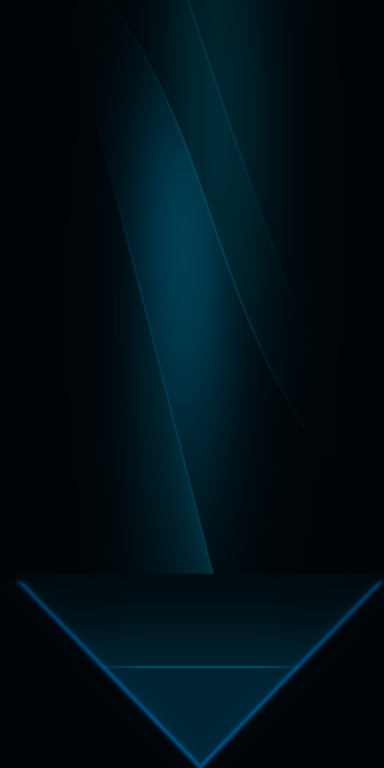
This background is drawn by a Shadertoy shader. Its source:

```glsl
// Dark teal light column with curved translucent sheets above an inverted glowing triangle.

// Soft elliptical falloff around a centre
float glow(vec2 p, vec2 centre, vec2 radius) {
    vec2 q = (p - centre) / radius;
    return exp(-dot(q, q));
}

// Thin bright line at signed distance d
float hairline(float d, float width) {
    return exp(-d * d / (width * width));
}

void mainImage(out vec4 fragColor, in vec2 fragCoord) {
    // x spans 0..1, y runs from 0 at the top to 2 at the bottom
    vec2 uv = fragCoord / iResolution.xy;
    vec2 p = vec2(uv.x, 2.0 - 2.0 * uv.y);
    float px = 1.0 / iResolution.x;
    float thin = max(0.0028, 0.7 * px);

    // Signed distances to the sheet boundaries, positive on the right
    float u = p.y - 0.58;
    float mainFold = (p.x - 0.555 - 0.34 * u - 0.37 * u * u * u) * 0.93;
    float rightFold = (p.x - 0.49 - 0.33 * p.y - 0.02 * p.y * p.y) * 0.94;
    float leftFold = (p.x - 0.248 - 0.257 * (p.y - 0.3)) * 0.968;

    // Column of light, split into three sheets
    float reach = p.y < 0.62 ? 0.5 : 0.7;
    vec3 middle = vec3(0.0, 0.215, 0.28) * glow(p, vec2(0.48, 0.62), vec2(0.15, reach));
    vec3 right = vec3(0.0, 0.145, 0.175) * glow(p, vec2(0.57, 0.3), vec2(0.155, 0.85));
    right *= mix(1.0, 0.82, smoothstep(-px, px, rightFold));
    vec3 left = vec3(0.0, 0.16, 0.20) * exp(min(leftFold, 0.0) / 0.13)
              * smoothstep(0.1, 1.4, p.y) * smoothstep(0.19, 0.40, p.x);

    vec3 column = mix(left, middle, smoothstep(-px, px, leftFold));
    column = mix(column, right, smoothstep(-px, px, mainFold));
    column += vec3(0.0, 0.012, 0.022) * glow(p, vec2(0.5, 0.8), vec2(0.3, 0.9));

    // Fine highlights along the folds
    float mainFade = smoothstep(0.0, 0.4, p.y) * smoothstep(1.2, 0.75, p.y);
    float leftFade = smoothstep(0.25, 0.8, p.y);
    float rightFade = smoothstep(1.0, 0.2, p.y);
    column += vec3(0.01, 0.09, 0.12) * hairline(mainFold, thin) * (0.15 + 0.85 * mainFade)
            * smoothstep(1.19, 1.12, p.y);
    column += vec3(0.0, 0.07, 0.12) * hairline(leftFold, thin) * leftFade;
    column += vec3(0.0, 0.06, 0.08) * hairline(rightFold, thin) * rightFade;

    float floorY = 1.495;
    vec3 col = vec3(0.0, 0.014, 0.022);
    col += column * smoothstep(floorY + px, floorY - px, p.y);

    // Inverted triangle with a vertical gradient
    float side = (0.969 * (2.0 - p.y) - abs(p.x - 0.522)) * 0.718;
    float below = smoothstep(floorY - px, floorY + px, p.y);
    float inside = smoothstep(-px, px, side) * below;
    float depth = smoothstep(floorY, 1.8, p.y);
    vec3 fill = mix(vec3(0.0, 0.05, 0.07), vec3(0.0, 0.14, 0.20), depth);
    fill *= 1.0 - 0.25 * smoothstep(0.1, 0.5, abs(p.x - 0.522));
    col = mix(col, fill, inside);

    // Blue rim on the two slanted sides
    float rim = smoothstep(1.505, 1.525, p.y);
    col += vec3(0.005, 0.17, 0.29) * hairline(side, 0.007) * rim;
    col += vec3(0.0, 0.025, 0.05) * exp(-abs(side) / 0.025) * rim;

    // Horizontal glint that fades towards both ends
    float glint = hairline(p.y - 1.737, thin) * smoothstep(0.31, 0.12, abs(p.x - 0.522));
    col += vec3(0.03, 0.20, 0.24) * glint;

    fragColor = vec4(col, 1.0);
}
```
